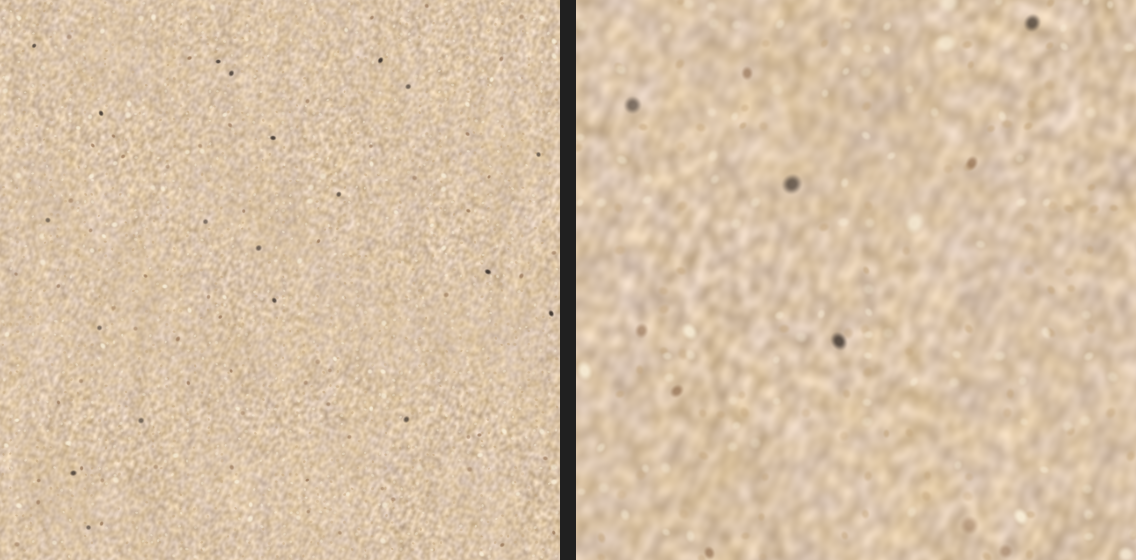
Left: the whole. Right: its middle third, enlarged.
Give the GLSL for this texture, as a three.js fragment shader.

```glsl
// Pale beige sand: fine soft grains with faint vertical streaks.
// Layers of gradient noise set tone and warmth; jittered grid cells
// then scatter light, tan, brown and near-black specks on top.

varying vec2 vUv;

const vec3 SAND = vec3(0.855, 0.766, 0.660);
const vec3 TONE_STEP = vec3(0.112, 0.116, 0.123);
const vec3 WARM_STEP = vec3(0.014, 0.002, -0.055);
const vec3 CREAM = vec3(0.98, 0.94, 0.85);
const vec3 TAN = vec3(0.76, 0.64, 0.48);
const vec3 BROWN = vec3(0.57, 0.43, 0.31);
const vec3 CHARCOAL = vec3(0.27, 0.23, 0.20);

// Three hashed values in 0..1 for a cell and a seed
vec3 hash3(vec2 cell, float seed) {
  vec3 p = fract(vec3(cell.xyx + seed * 17.3) * vec3(0.1031, 0.1030, 0.0973));
  p += dot(p, p.yxz + 33.33);
  return fract((p.xxy + p.yzz) * p.zyx);
}

float cornerSlope(vec2 cell, vec2 offset, float seed) {
  float angle = 6.28318 * hash3(cell, seed).x;
  return dot(vec2(cos(angle), sin(angle)), offset);
}

// Gradient noise, roughly -0.7..0.7
float gradientNoise(vec2 p, float seed) {
  vec2 cell = floor(p);
  vec2 f = fract(p);
  vec2 blend = f * f * f * (f * (f * 6.0 - 15.0) + 10.0);
  vec2 e = vec2(1.0, 0.0);
  float low = mix(cornerSlope(cell, f, seed),
                  cornerSlope(cell + e.xy, f - e.xy, seed), blend.x);
  float high = mix(cornerSlope(cell + e.yx, f - e.yx, seed),
                   cornerSlope(cell + e.xx, f - e.xx, seed), blend.x);
  return mix(low, high, blend.y);
}

vec2 rotate(vec2 p, float angle) {
  float c = cos(angle);
  float s = sin(angle);
  return vec2(c * p.x - s * p.y, s * p.x + c * p.y);
}

// Soft round specks: share is the part of the cells that hold one,
// radius is in cell units and stays below one half
float specks(vec2 uv, float cells, float share, float radius, float seed) {
  vec2 p = uv * cells;
  vec2 cell = floor(p);
  vec3 pick = hash3(cell, seed);
  vec3 shape = hash3(cell, seed + 5.0);
  vec2 center = mix(vec2(radius), vec2(1.0 - radius), pick.xy);
  float size = radius * mix(0.7, 1.0, shape.x);
  vec2 offset = rotate(fract(p) - center, 3.14159 * shape.y);
  offset.y *= 1.0 + 0.35 * shape.z;
  float body = 1.0 - smoothstep(0.25 * size, size, length(offset));
  return body * step(pick.z, share) * mix(0.6, 1.0, shape.z);
}

// Grain brightness around zero, slightly drawn out along a diagonal
float grainTone(vec2 uv) {
  vec2 slanted = rotate(uv, 0.42) * vec2(1.0, 0.78);
  float patches = 1.0 + 0.6 * gradientNoise(uv * 6.0, 1.0);
  float fine = gradientNoise(slanted * 135.0, 2.0);
  float medium = 0.75 * gradientNoise(rotate(uv, 1.1) * 78.0, 3.0);
  float coarse = 0.32 * gradientNoise(slanted * 26.0, 4.0);
  float streaks = 0.30 * gradientNoise(uv * vec2(30.0, 4.0), 6.0);
  return (fine + medium) * patches + coarse + streaks;
}

void main() {
  vec2 uv = vUv;

  // Base sand with tone and warmth drift
  float warmth = gradientNoise(rotate(uv, 0.7) * 60.0, 7.0)
               + 0.5 * gradientNoise(uv * vec2(18.0, 9.0), 8.0);
  vec3 color = SAND + TONE_STEP * grainTone(uv) + WARM_STEP * warmth;

  // Many mild grains
  color = mix(color, TAN, 0.55 * specks(uv, 82.0, 0.13, 0.38, 11.0));
  color = mix(color, CREAM, 0.50 * specks(uv, 76.0, 0.13, 0.36, 12.0));

  // Few strong grains
  color = mix(color, CREAM, 0.90 * specks(uv, 46.0, 0.035, 0.38, 13.0));
  color = mix(color, BROWN, 0.75 * specks(uv, 52.0, 0.026, 0.35, 14.0));
  color = mix(color, CHARCOAL, specks(uv, 42.0, 0.009, 0.33, 15.0));

  gl_FragColor = vec4(clamp(color, 0.0, 1.0), 1.0);
}
```
